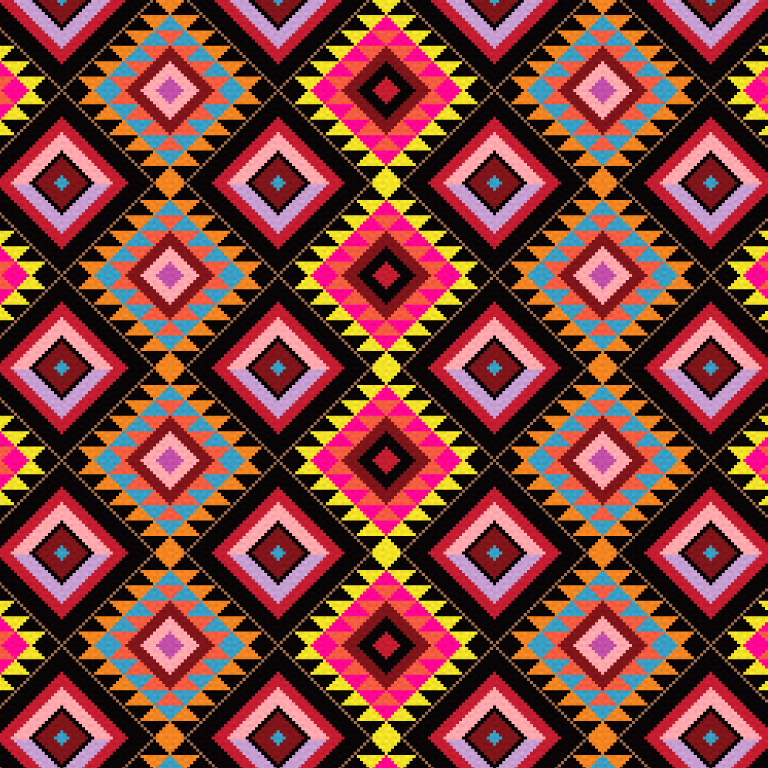
Give the GLSL for this pattern, as a WebGL 1 fragment shader.

```glsl
precision highp float;
// Woven kilim of stepped diamonds: toothed cells in two alternating colourways,
// with ringed red diamonds centred on the cell corners. Positions snap to square
// stitches, then diamond (L1) distance and sawtooth rows choose the yarn.

uniform vec2 u_resolution;

const vec3 BLACK = vec3(0.035, 0.02, 0.025);
const vec3 MAROON = vec3(0.50, 0.08, 0.10);
const vec3 CRIMSON = vec3(0.77, 0.11, 0.19);
const vec3 CORAL = vec3(0.96, 0.36, 0.25);
const vec3 BLUE = vec3(0.22, 0.62, 0.77);
const vec3 ROSE = vec3(1.0, 0.66, 0.68);

// Rings of the red diamond; r is the diamond distance from its centre.
vec3 redDiamond(float r, bool upperHalf) {
  if (r < 0.5) return BLUE;
  if (r < 1.7) return MAROON;
  if (r < 2.1) return BLACK;
  if (r < 3.3) return upperHalf ? ROSE : vec3(0.78, 0.62, 0.82);
  if (r < 4.3) return CRIMSON;
  return BLACK;
}

// Concentric heart, triangle bands and outer teeth of a coloured cell.
vec3 toothedCell(vec2 d, bool warm) {
  float reach = d.x + d.y;
  if (reach < 0.9) return warm ? CRIMSON : vec3(0.76, 0.31, 0.66);
  if (reach < 1.9) return warm ? BLACK : ROSE;
  if (reach < 2.9) return MAROON;

  // Within each row, opposite diagonals bound the flat-sided triangles.
  float row = min(floor(d.y + 0.01), 5.0);
  float notch = d.x + row - (d.y - row);
  if (notch < 3.1) return CORAL;
  if (reach < 4.9) return warm ? vec3(1.0, 0.02, 0.57) : BLUE;
  if (notch < 5.1) return warm ? vec3(0.95, 0.89, 0.15) : vec3(0.95, 0.52, 0.13);
  return BLACK;
}

vec3 weave(vec2 uv) {
  // Five stitches per tooth; a cell is fourteen teeth wide and twelve high.
  vec2 stitch = floor((uv - vec2(0.503, 0.6413)) * vec2(248.5, 249.1) + 0.5);
  vec2 size = vec2(70.0, 60.0);
  vec2 cell = floor((stitch + 0.5 * size + 0.1) / size);
  vec2 offset = (stitch - cell * size) / 5.0;
  vec2 d = abs(offset);
  float reach = d.x + d.y;
  bool warm = mod(cell.x, 2.0) < 0.5;

  vec3 yarn;
  if (abs(reach - 7.0) < 0.1) yarn = vec3(0.62, 0.43, 0.30);
  else if (reach > 7.0) yarn = redDiamond(13.0 - reach, offset.y < 0.0);
  else yarn = toothedCell(d, warm);

  // Slight unevenness of dye from stitch to stitch.
  float uneven = sin(stitch.x * 2.3 + 1.7 * sin(stitch.y * 1.9))
               + sin(stitch.y * 2.9 + 1.3 * sin(stitch.x * 1.1));
  return yarn * (1.0 + 0.025 * uneven) + 0.006 * uneven;
}

void main() {
  // Average a grid of samples across the pixel to smooth stitch edges.
  vec3 sum = vec3(0.0);
  for (int j = 0; j < 4; j++) {
    for (int i = 0; i < 4; i++) {
      vec2 jitter = (vec2(float(i), float(j)) - 1.5) / 4.0;
      sum += weave((gl_FragCoord.xy + jitter) / u_resolution);
    }
  }
  gl_FragColor = vec4(sum / 16.0, 1.0);
}
```
